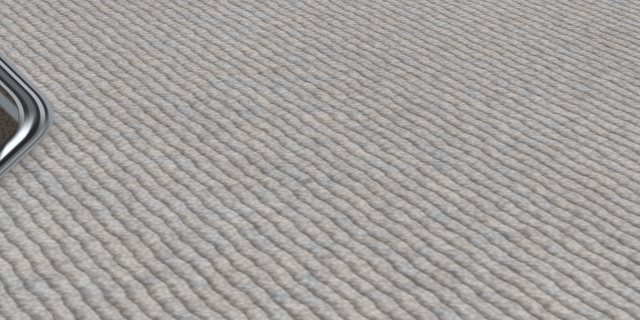
Reproduce this texture procedurally as a Shadertoy shader.

```glsl
// Ribbed wool carpet seen in perspective, with a bent chrome tube at the left.
// Ribs and yarn loops are lines through two vanishing points on one horizon;
// cellular noise gives the fibres, a rounded wedge distance gives the tube.

float hash(vec2 p) {
    return fract(sin(dot(p, vec2(127.1, 311.7))) * 43758.5);
}

// Distance to the nearest jittered cell point
float cellular(vec2 p) {
    vec2 cell = floor(p), local = fract(p);
    float nearest = 2.0;
    for (int j = -1; j <= 1; j++)
    for (int i = -1; i <= 1; i++) {
        vec2 o = vec2(i, j);
        vec2 jitter = vec2(hash(cell + o), hash(cell + o + 57.3));
        nearest = min(nearest, length(o + jitter - local));
    }
    return nearest;
}

float smoothMax(float a, float b, float k) {
    float h = max(k - abs(a - b), 0.0) / k;
    return max(a, b) + h * h * k * 0.25;
}

// Soft line of half width w around c
float band(float x, float c, float w) {
    return 1.0 - smoothstep(w * 0.4, w, abs(x - c));
}

vec3 carpet(vec2 q) {
    // Perspective coordinates: x counts ribs, y counts loops along a rib
    float depth = q.y + 1.42;
    vec2 weave = vec2(32.0 * (q.x + 1.865), 35.0 * (6.25 - q.x)) / depth;
    weave.x += 0.07 * sin(weave.y * 0.9 + 2.0 * sin(weave.x * 0.6))
             + 0.05 * sin(weave.y * 2.3 + weave.x * 1.7);

    // Loops lean across each rib and bite into the groove below it
    float ribId = floor(weave.x);
    float across = weave.x - ribId;
    float along = weave.y + 0.5 * across + hash(vec2(ribId, 3.0));
    float loops = sin(6.2832 * along + 1.2 * sin(along * 1.3 + ribId));
    float edge = 0.1 + 0.09 * loops;
    float rib = smoothstep(edge - 0.15, edge + 0.36, across)
              * (1.0 - smoothstep(0.8, 1.0, across));

    float fibre = cellular(weave * vec2(3.0, 2.0));
    float tuft = cellular(weave * vec2(1.0, 0.6) + 19.0);
    float blotch = sin(q.x * 5.0 + 2.0 * sin(q.y * 6.0)) * sin(q.y * 7.0 - q.x * 3.0);

    float tone = 0.67 + mix(0.42, 0.6, q.y) * (rib - 0.66);
    tone += 0.07 * loops * (1.0 - 0.5 * rib);
    tone += 0.36 * (0.45 - fibre) + 0.2 * (0.45 - tuft) + 0.03 * blotch;
    tone += 0.12 * (hash(vec2(ribId, floor(along))) - 0.5);

    // Rare dark flecks of wool
    float fleck = step(0.996, hash(vec2(ribId, floor(along)) + 8.0));
    tone -= 0.35 * fleck * band(across, 0.5, 0.45) * band(fract(along), 0.5, 0.5);

    vec3 wool = mix(vec3(0.40, 0.38, 0.37), vec3(0.75, 0.74, 0.73), clamp(tone, -0.2, 1.12));
    float warmth = hash(vec2(ribId, floor(along * 0.5)) + 31.0) - 0.5;
    return wool + vec3(0.02, 0.0, -0.02) * warmth;
}

// Chrome cross-section: t runs from the outer edge (0) to the inner edge (1)
vec3 chrome(float t, vec2 q) {
    float lower = smoothstep(0.34, 0.42, q.y);
    float upperTone = 0.2 + 0.4 * band(t, 0.06, 0.14) + 0.5 * band(t, 0.32, 0.1)
                    + 0.2 * band(t, 0.6, 0.15) + 0.45 * band(t, 0.92, 0.1);
    float streak = 0.5 + 0.5 * sin(q.x * 62.0 + q.y * 25.0);
    float lowerTone = 0.5 - 0.35 * band(t, 0.45, 0.16) - 0.3 * band(t, 0.95, 0.2)
                    + 0.5 * band(t, 0.72, 0.24) * smoothstep(0.2, 0.6, streak)
                    + 0.08 * sin(t * 38.0) * (1.0 - smoothstep(0.3, 0.45, t));
    return mix(upperTone, lowerTone, lower) * vec3(0.97, 1.0, 1.03);
}

void mainImage(out vec4 fragColor, in vec2 fragCoord) {
    vec2 q = fragCoord / iResolution.y;
    q.y = 1.0 - q.y;
    float px = 1.0 / iResolution.y;

    // Rounded wedge, negative inside the bend of the tube
    float upperSide = dot(q - vec2(0.0, 0.161), vec2(0.695, -0.719));
    float lowerSide = dot(q - vec2(0.0, 0.56), vec2(0.68, 0.73));
    float bend = smoothMax(upperSide, lowerSide, 0.115);

    // Carpet with contact shadow under the lower arm
    vec3 color = carpet(q);
    color *= 1.0 - 0.22 * exp(-max(bend, 0.0) * 45.0) * smoothstep(0.3, 0.5, q.y);

    // Tube, then the shaded floor and inner rail it encloses
    color = mix(color, chrome(-bend / 0.075, q), 1.0 - smoothstep(-px, px, bend));
    vec3 enclosed = vec3(0.27, 0.24, 0.22) + 0.1 * (0.5 - cellular(q * 90.0));
    float rail = band(upperSide, -0.105, 0.022);
    enclosed = mix(enclosed, vec3(0.48, 0.5, 0.52), rail);
    color = mix(color, enclosed, 1.0 - smoothstep(-px, px, bend + 0.075));

    fragColor = vec4(clamp(color, 0.0, 1.0), 1.0);
}
```
